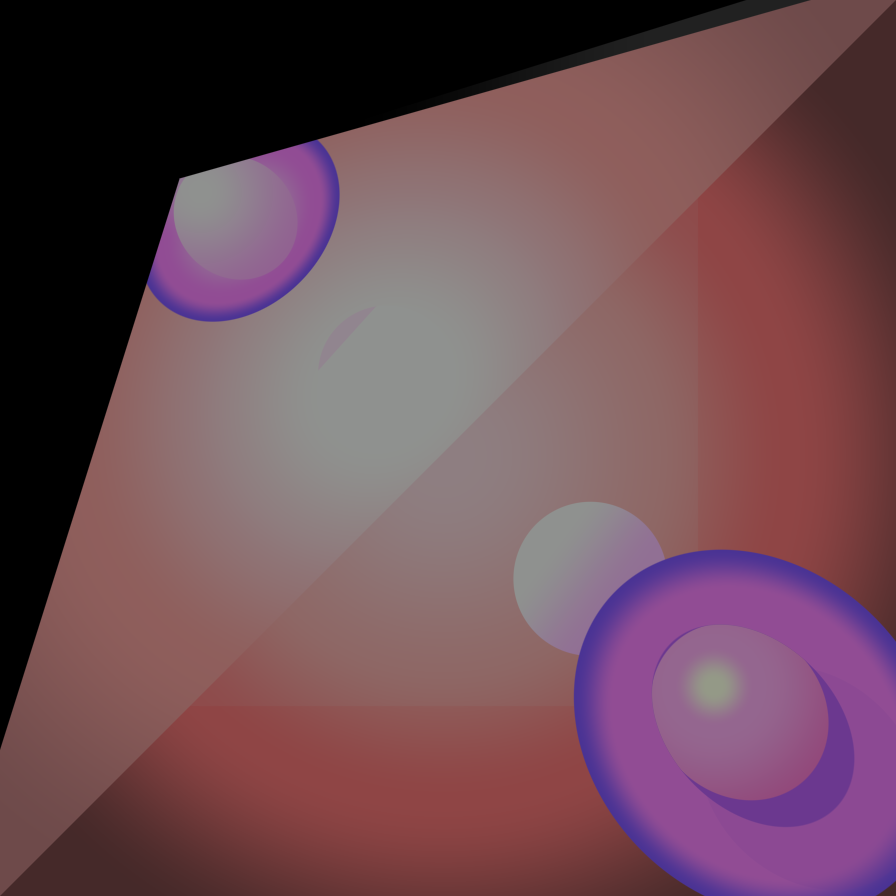
This background is drawn by a Shadertoy shader. Its source:

```glsl
const vec2 CORNER = vec2(0.2005, 0.8008);   // tip of the lit pane
const vec2 TOP_END = vec2(0.905, 1.0);
const vec2 LEFT_END = vec2(0.0, 0.163);
const vec2 SLIVER_START = vec2(0.39, 0.862);
const vec2 SLIVER_END = vec2(0.833, 1.0);
const vec2 UPPER_GLOW = vec2(0.43, 0.57);
const vec2 LOWER_GLOW = vec2(0.495, 0.492);
const vec2 PANEL_EDGE = vec2(0.779, 0.212);

const vec3 SILVER = vec3(0.56, 0.57, 0.56);
const vec3 MAUVE = vec3(0.56, 0.47, 0.48);
const vec3 ROSE = vec3(0.56, 0.37, 0.36);
const vec3 DUSK = vec3(0.43, 0.29, 0.29);
const vec3 RED = vec3(0.56, 0.27, 0.27);
const vec3 MAROON = vec3(0.27, 0.16, 0.16);
const vec3 ORCHID = vec3(0.57, 0.30, 0.58);
const vec3 LILAC = vec3(0.57, 0.44, 0.58);
const vec3 VIOLET = vec3(0.42, 0.22, 0.56);
const vec3 INDIGO = vec3(0.29, 0.20, 0.58);

float pixel;

// Normalised radius of an ellipse; radii lie along the two diagonals
float ellipse(vec2 p, vec2 center, vec2 radii) {
    vec2 d = p - center;
    return length(vec2(d.x + d.y, d.x - d.y) * 0.70711 / radii);
}

float disc(float q, vec2 radii) {
    float d = (q - 1.0) * min(radii.x, radii.y);
    return smoothstep(pixel, -pixel, d);
}

// Signed distance to a line, positive on the left of a to b
float lineSide(vec2 p, vec2 a, vec2 b) {
    vec2 t = normalize(b - a);
    return t.x * (p.y - a.y) - t.y * (p.x - a.x);
}

vec3 upperWall(vec2 p) {
    float r = ellipse(p, UPPER_GLOW, vec2(1.16, 1.0));
    vec3 c = mix(SILVER, MAUVE, smoothstep(0.06, 0.21, r));
    c = mix(c, ROSE, smoothstep(0.16, 0.32, r));
    return mix(c, DUSK, smoothstep(0.31, 0.57, r));
}

vec3 lowerWall(vec2 p) {
    float r = length(p - LOWER_GLOW);
    vec3 c = mix(MAUVE, ROSE, smoothstep(0.02, 0.30, r));
    c = mix(c, RED, smoothstep(0.24, 0.39, r));
    c = mix(c, MAROON, smoothstep(0.39, 0.60, r));
    // Faint square sheen
    vec2 inside = smoothstep(vec2(-pixel), vec2(pixel),
                             vec2(PANEL_EDGE.x - p.x, p.y - PANEL_EDGE.y));
    return c + vec3(-0.005, 0.025, 0.025) * inside.x * inside.y;
}

// Orchid shell with a dark rim
vec3 shell(float q) {
    vec3 c = mix(LILAC, ORCHID, smoothstep(0.35, 0.75, q));
    return mix(c, INDIGO, smoothstep(0.8, 1.0, q));
}

vec3 cornerOrb(vec3 c, vec2 p) {
    vec2 outer = vec2(0.126, 0.096), core = vec2(0.066, 0.072);
    float q = ellipse(p, vec2(0.267, 0.753), outer);
    c = mix(c, shell(q), disc(q, outer));
    q = ellipse(p, vec2(0.263, 0.757), core);
    float shine = smoothstep(0.13, 0.0, length(p - vec2(0.225, 0.785)));
    vec3 inner = mix(vec3(0.57, 0.38, 0.57), SILVER, shine);
    c = mix(c, inner, disc(q, core));
    return mix(c, SILVER, 0.6 * smoothstep(0.07, 0.0, length(p - CORNER)));
}

vec3 paleOrbs(vec3 c, vec2 p) {
    vec2 radii = vec2(0.077);
    float q = ellipse(p, vec2(0.432, 0.582), radii);
    float cap = lineSide(p, vec2(0.362, 0.594), vec2(0.417, 0.655));
    vec3 tint = mix(SILVER, vec3(0.57, 0.52, 0.56),
                    smoothstep(-pixel, pixel, cap));
    c = mix(c, tint, disc(q, radii));

    radii = vec2(0.086);
    vec2 center = vec2(0.659, 0.354);
    q = ellipse(p, center, radii);
    float across = dot(p - center, vec2(0.8, -0.6));
    tint = mix(SILVER, LILAC, smoothstep(-0.06, 0.04, across));
    return mix(c, tint, disc(q, radii));
}

vec3 frontOrb(vec3 c, vec2 p) {
    vec2 outer = vec2(0.184, 0.225), shade = vec2(0.111, 0.137);
    vec2 core = vec2(0.093, 0.130), lit = vec2(0.0925, 0.1055);
    float q = ellipse(p, vec2(0.846, 0.181), outer);
    float s = ellipse(p, vec2(0.905, 0.1315), shade);
    vec3 body = mix(ORCHID, INDIGO, smoothstep(0.78, 1.0, q));
    body = mix(body, VIOLET, 0.15 * disc(s, shade));
    c = mix(c, body, disc(q, outer));

    // Shadowed core and its lit face
    q = ellipse(p, vec2(0.8405, 0.190), core);
    c = mix(c, VIOLET, disc(q, core));
    q = ellipse(p, vec2(0.8255, 0.206), lit);
    float r = length(p - vec2(0.797, 0.234));
    vec3 face = mix(vec3(0.58, 0.40, 0.56), vec3(0.57, 0.27, 0.47),
                    smoothstep(0.05, 0.17, r));
    face = mix(face, vec3(0.58, 0.60, 0.53), smoothstep(0.045, 0.008, r));
    return mix(c, face, disc(q, lit) * disc(ellipse(p, vec2(0.8405, 0.190), core), core));
}

void mainImage(out vec4 fragColor, in vec2 fragCoord) {
    vec2 p = fragCoord / iResolution.xy;
    pixel = 0.75 / min(iResolution.x, iResolution.y);

    // Two walls meeting on the diagonal
    float above = smoothstep(-pixel, pixel, (p.y - p.x) * 0.70711);
    vec3 color = mix(lowerWall(p), upperWall(p), above);

    color = cornerOrb(color, p);
    color = paleOrbs(color, p);
    color = frontOrb(color, p);

    // Black surround with a thin grey sliver
    float sliver = smoothstep(pixel, -pixel, lineSide(p, SLIVER_START, SLIVER_END));
    vec3 surround = vec3(0.13) * sliver * smoothstep(0.38, 0.75, p.x);
    float outside = max(lineSide(p, CORNER, TOP_END), lineSide(p, LEFT_END, CORNER));
    color = mix(color, surround, smoothstep(-pixel, pixel, outside));

    fragColor = vec4(color, 1.0);
}
```
